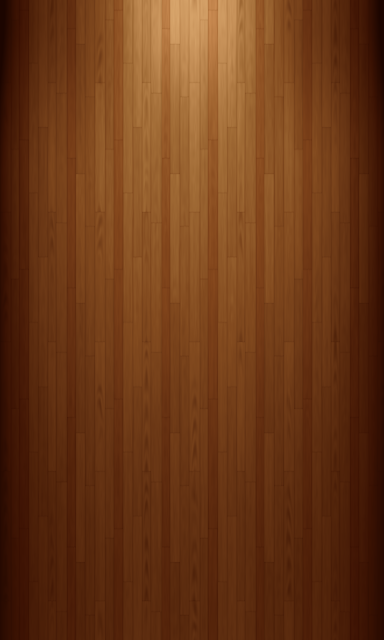
A WebGL 2 fragment shader for this texture:

```glsl
#version 300 es
precision highp float;

uniform vec2 u_resolution;
out vec4 fragColor;

// Layout of the floor, in fractions of the canvas
const float PLANK_WIDTH = 0.0246;
const float PLANKS_PER_TILE = 10.0;
const float EDGE_JITTER = 0.45;
const float TILE_HEIGHT = 0.405;
const float FIRST_JOINT = 0.061;
const float SEAM_WIDTH = 0.0011;

// Strength of each detail, in steps of the colour ramp
const float PLANK_CONTRAST = 0.38;
const float DARK_PLANK = 0.38;
const float SEAM_DEPTH = 0.38;
const float JOINT_DEPTH = 0.22;
const float GRAIN_DEPTH = 0.42;
const float FIGURE_DEPTH = 0.75;

// Light
const float FLOOR_LEVEL = 2.5;
const float LIGHT_RISE = 2.5;
const float GLOW_LEVEL = 1.45;
const vec2 GLOW_SIZE = vec2(0.38, 0.15);
const vec3 RED_TINT = vec3(1.01, 0.95, 0.91);

const int RAMP_SIZE = 8;
const vec3 WOOD_RAMP[RAMP_SIZE] = vec3[RAMP_SIZE](
    vec3(0.11, 0.02, 0.00), vec3(0.23, 0.07, 0.01),
    vec3(0.32, 0.14, 0.04), vec3(0.41, 0.21, 0.08),
    vec3(0.51, 0.29, 0.12), vec3(0.63, 0.42, 0.21),
    vec3(0.78, 0.57, 0.35), vec3(0.91, 0.72, 0.49));

float hash(vec2 p) {
    vec3 q = fract(vec3(p.xyx) * 0.1031);
    q += dot(q, q.yzx + 33.33);
    return fract((q.x + q.y) * q.z);
}

float noise(vec2 p) {
    vec2 cell = floor(p);
    vec2 f = fract(p);
    f = f * f * (3.0 - 2.0 * f);
    float low = mix(hash(cell), hash(cell + vec2(1, 0)), f.x);
    float high = mix(hash(cell + vec2(0, 1)), hash(cell + vec2(1, 1)), f.x);
    return mix(low, high, f.y);
}

// Left edge of a plank, in plank widths
float plankEdge(float i) {
    return i + EDGE_JITTER * (hash(vec2(mod(i, PLANKS_PER_TILE), 7.0)) - 0.5);
}

// Soft line of a given half width at a distance, never thinner than a pixel
float line(float dist, float halfWidth, float pixel) {
    float w = max(halfWidth, 0.5 * pixel);
    return 1.0 - smoothstep(w - 0.5 * pixel, w + pixel, dist);
}

// Spotlight from the top centre, falling off to dark sides
float lightLevel(vec2 uv) {
    float side = abs(uv.x - 0.5) * 2.0;
    float level = FLOOR_LEVEL + LIGHT_RISE * smoothstep(0.0, 0.85, uv.y);
    level *= 1.0 - 0.45 * side * side - 0.43 * pow(side, 8.0);
    vec2 g = vec2(side, 1.0 - uv.y) / GLOW_SIZE;
    level += GLOW_LEVEL * exp(-dot(g, g));
    float corner = smoothstep(0.72, 1.0, uv.y) * smoothstep(0.15, 0.7, side);
    return level - 1.1 * corner;
}

void main() {
    vec2 uv = gl_FragCoord.xy / u_resolution;
    vec2 pixel = 1.0 / u_resolution;

    // Find the plank and the position across it
    float column = uv.x / PLANK_WIDTH;
    float i = floor(column);
    i += step(plankEdge(i + 1.0), column) - step(column, plankEdge(i));
    float left = plankEdge(i);
    float right = plankEdge(i + 1.0);
    float across = (column - left) / (right - left) - 0.5;
    float kind = mod(i, PLANKS_PER_TILE);
    float fifth = mod(i, 5.0);

    // Staggered boards, two in each tile height
    float stagger = fifth < 0.5 ? 0.0 : hash(vec2(kind, 3.0));
    float run = 2.0 * ((uv.y - FIRST_JOINT) / TILE_HEIGHT + stagger);
    float board = mod(floor(run), 2.0);
    float jointDist = abs(fract(run + 0.5) - 0.5) * TILE_HEIGHT * 0.5;
    float seamDist = min(column - left, right - column) * PLANK_WIDTH;

    float tone = PLANK_CONTRAST * (hash(vec2(kind, 11.0 + board)) - 0.5);
    float isDark = 1.0 - step(0.5, abs(fifth - 2.0));
    tone -= DARK_PLANK * isDark;

    // Long fibres and short pores
    float offset = kind * 5.3 + board * 17.0;
    float fibres = noise(vec2(uv.x * 210.0, uv.y * 13.0 + offset));
    float pores = noise(vec2(uv.x * 330.0, uv.y * 75.0 + offset));
    tone += GRAIN_DEPTH * (0.6 * fibres + 0.4 * pores - 0.5);

    // Arched rings, darkest along the middle of every fifth plank
    float bend = noise(vec2(uv.x * 55.0, uv.y * 22.0 + offset));
    float rings = sin(26.0 * across * across + uv.y * 150.0 + 7.0 * bend);
    float middle = exp(-18.0 * across * across);
    float patches = smoothstep(0.35, 0.8, noise(vec2(i * 3.7, uv.y * 11.0)));
    float figured = 1.0 - step(0.5, fifth);
    float figure = (0.5 + 0.5 * rings) * middle * patches;
    tone -= FIGURE_DEPTH * figure * mix(0.22, 1.0, figured);

    tone -= SEAM_DEPTH * line(seamDist, SEAM_WIDTH, pixel.x);
    tone -= JOINT_DEPTH * line(jointDist, 0.0006, pixel.y);

    // Detail fades where the light does
    float level = lightLevel(uv);
    level += tone * smoothstep(-0.3, 3.0, level);
    vec3 wood = WOOD_RAMP[0];
    for (int k = 1; k < RAMP_SIZE; k++) {
        wood = mix(wood, WOOD_RAMP[k], clamp(level - float(k - 1), 0.0, 1.0));
    }
    wood *= mix(vec3(1.0), RED_TINT, isDark);
    fragColor = vec4(wood, 1.0);
}
```
